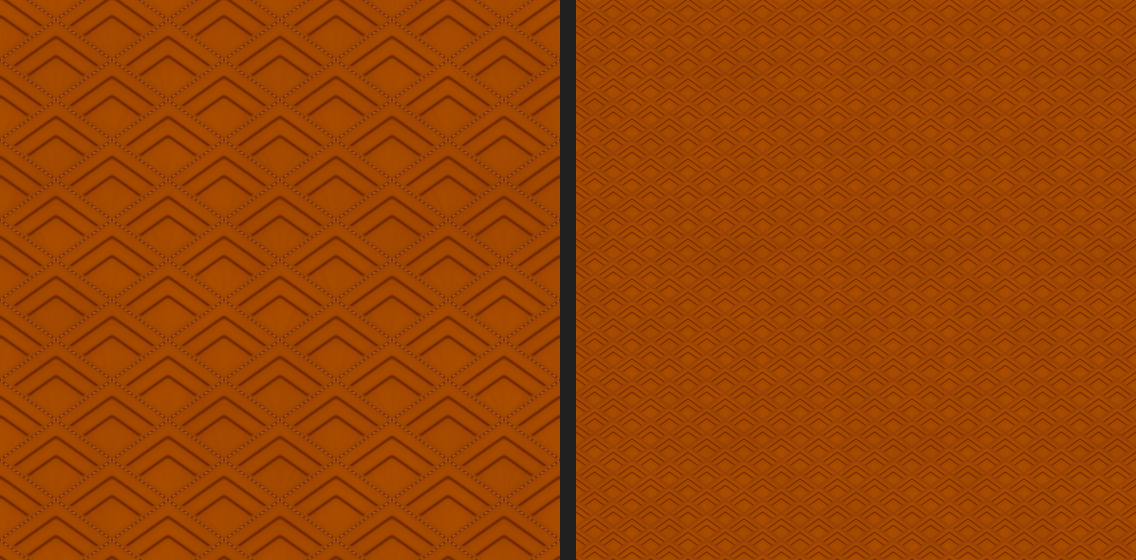
Left: one tile. Right: repeated 3 by 3.
Write a WebGL 2 fragment shader that draws this pattern.

```glsl
#version 300 es
precision highp float;
// Quilted tan leather: a diamond lattice of dashed seams, each diamond pressed
// with two chevron grooves. Lattice axes give every line as a simple distance;
// wrapping noise and per-diamond creases add wear.

uniform vec2 u_resolution;
out vec4 fragColor;

const vec2  REPEATS       = vec2(5.0, 7.0);   // diamonds across and down
const vec2  LATTICE_SHIFT = vec2(0.0, 0.25);  // first seam crossing, in repeats
const float CHEVRON_OUTER = 0.296;            // groove levels, 0.5 is the top corner
const float CHEVRON_INNER = 0.056;
const float APEX_ROUND    = 0.014;
const float GROOVE_HALF   = 0.0023;           // widths in canvas units
const float GROOVE_HALO   = 0.0048;
const float SEAM_HALF     = 0.0017;
const float SEAM_HALO     = 0.0060;
const float STITCH_HALF   = 0.0010;
const float STITCHES      = 14.0;             // per diamond side
const float STITCH_FILL   = 0.60;
const float CREASE_DEPTH  = 0.30;
const float CLOUD_DEPTH   = 0.32;

const vec3 LEATHER = vec3(0.668, 0.302, 0.000);
const vec3 SHADE   = vec3(0.550, 0.225, 0.016);
const vec3 GROOVE  = vec3(0.430, 0.145, 0.010);
const vec3 THREAD  = vec3(0.740, 0.430, 0.210);

float hash(vec2 p) {
    return fract(sin(dot(p, vec2(127.1, 311.7))) * 43758.5453);
}

// Value noise that repeats after a whole number of lattice steps.
float wrapNoise(vec2 p, vec2 period) {
    vec2 i = floor(p), f = fract(p);
    f = f * f * (3.0 - 2.0 * f);
    vec2 lo = mod(i, period), hi = mod(i + 1.0, period);
    return mix(mix(hash(lo), hash(vec2(hi.x, lo.y)), f.x),
               mix(hash(vec2(lo.x, hi.y)), hash(hi), f.x), f.y);
}

float clouds(vec2 uv) {
    float sum = 0.0, weight = 0.5;
    vec2 period = vec2(11.0, 9.0);
    for (int i = 0; i < 4; i++) {
        sum += weight * wrapNoise(uv * period, period);
        period *= 2.0;
        weight *= 0.5;
    }
    return sum / 0.9375;
}

// Soft-edged line of the given half width.
float stroke(float dist, float halfWidth, float px) {
    float soft = max(px, halfWidth * 0.6);
    return 1.0 - smoothstep(halfWidth - soft, halfWidth + soft, abs(dist));
}

// Fine folds fanning out of a corner, fading with distance.
float creases(vec2 fromCorner, float seed) {
    float angle = atan(fromCorner.x, abs(fromCorner.y) + 0.0001);
    float r = length(fromCorner);
    float folds = wrapNoise(vec2(angle * 9.0 + 40.0, seed * 61.0), vec2(512.0));
    float fine = wrapNoise(vec2(angle * 21.0 + 90.0, seed * 83.0), vec2(512.0));
    float fade = smoothstep(0.005, 0.025, r) * (1.0 - smoothstep(0.03, 0.085, r));
    return (folds * 0.6 + fine * 0.4 - 0.5) * fade;
}

// Returns dark core in x and surrounding shadow in y.
vec2 groove(float dist, float px) {
    float spread = GROOVE_HALO * (dist < 0.0 ? 1.25 : 0.9);
    return vec2(stroke(dist, GROOVE_HALF, px), exp(-abs(dist) / spread));
}

void main() {
    vec2 uv = gl_FragCoord.xy / u_resolution;
    float px = 1.0 / min(u_resolution.x, u_resolution.y);
    float toCanvas = 1.0 / length(REPEATS);

    // Diagonal lattice axes; each unit square is one diamond.
    vec2 p = uv * REPEATS - LATTICE_SHIFT;
    vec2 axes = vec2(p.x + p.y, p.y - p.x);
    vec2 id = floor(axes);
    vec2 ab = fract(axes) - 0.5;
    vec2 local = vec2(ab.x - ab.y, ab.x + ab.y) * 0.5;
    vec2 cell = mod(vec2(id.x - id.y, id.x + id.y + 1.0) * 0.5, REPEATS);
    float seed = hash(cell + 3.7);

    // Leather surface: clouds, tone per diamond and corner creases.
    float cloud = clouds(uv) - 0.5;
    vec2 top = (local - vec2(0.0, 0.5)) / REPEATS;
    vec2 bottom = (local + vec2(0.0, 0.5)) / REPEATS;
    float crease = creases(bottom, seed) + 0.7 * creases(top, seed + 1.3);
    float shadow = 0.10 + CLOUD_DEPTH * cloud + CREASE_DEPTH * crease + 0.08 * (seed - 0.5);

    // Seams and padding that sinks toward them.
    vec2 sides = (0.5 - abs(ab)) * toCanvas;
    float seamDist = min(sides.x, sides.y);
    float seam = stroke(seamDist, SEAM_HALF, px);
    shadow += 0.55 * exp(-seamDist / SEAM_HALO);

    // Chevron grooves, ending just short of the seams.
    float level = local.y + sqrt(local.x * local.x + APEX_ROUND * APEX_ROUND);
    vec2 lines = max(groove((level - CHEVRON_OUTER) * toCanvas, px),
                     groove((level - CHEVRON_INNER) * toCanvas, px));
    lines *= smoothstep(0.003, 0.010, seamDist);
    shadow += 0.65 * lines.y;

    // Dashed thread running along the nearer seam.
    float along = sides.x < sides.y ? ab.y : ab.x;
    float dashDist = abs(fract((along + 0.5) * STITCHES) - 0.5) - 0.5 * STITCH_FILL;
    float dashSoft = max(px * STITCHES / toCanvas * 0.1, 0.08);
    float thread = stroke(seamDist, STITCH_HALF, px * 0.7)
                 * (1.0 - smoothstep(-dashSoft, dashSoft, dashDist));

    vec3 color = mix(LEATHER, SHADE, clamp(shadow, 0.0, 1.0));
    color = mix(color, GROOVE, max(0.85 * lines.x, 0.80 * seam));
    color = mix(color, THREAD, 0.85 * thread);
    fragColor = vec4(color, 1.0);
}
```
